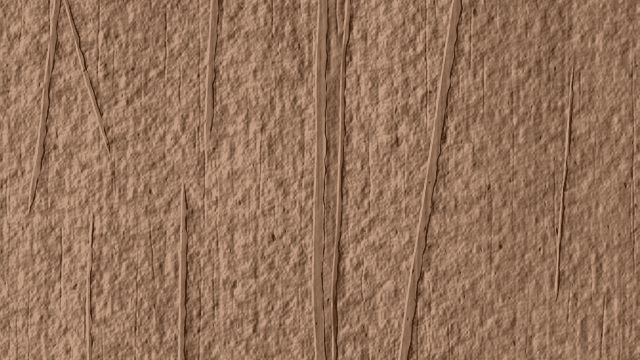
This texture is drawn by a Shadertoy shader. Its source:

```glsl
// Coarse brown clay smeared downwards: grainy skin, drawn scratches, raised smears and pits.
// A height field is lit from the left by its slope along the light direction,
// and the resulting tone picks a colour between deep umber and pale tan.

#define DEEP_COLOR vec3(0.315, 0.197, 0.116)
#define PALE_COLOR vec3(0.706, 0.566, 0.466)
#define LIGHT_DIR vec2(-0.92, 0.39)
#define BASE_TONE 0.755
#define RELIEF 0.0060
#define SLOPE_STEP 0.0018
#define GRAIN_SCALE 46.0
#define CAVITY 0.28
#define STREAK_AMOUNT 0.36
#define SCRATCH_DEPTH 0.34
#define RIDGE_HEIGHT 0.42
#define PIT_DEPTH 0.28

const int RIDGE_COUNT = 9;

// Each smear: x at the top, x at the bottom, lowest y, highest y
const vec4 RIDGE_PATH[RIDGE_COUNT] = vec4[RIDGE_COUNT](
    vec4(0.895, 0.885, -0.2, 1.2), vec4(1.273, 1.122, -0.2, 1.2),
    vec4(0.600, 0.550, 0.52, 1.2), vec4(0.165, 0.030, 0.36, 1.2),
    vec4(0.515, 0.505, -0.2, 0.55), vec4(0.180, 0.460, 0.50, 1.2),
    vec4(1.610, 1.530, 0.10, 0.88), vec4(0.965, 0.925, -0.2, 1.2),
    vec4(0.260, 0.250, -0.2, 0.46));
const float RIDGE_HALF_WIDTH[RIDGE_COUNT] = float[RIDGE_COUNT](
    0.015, 0.014, 0.011, 0.010, 0.009, 0.007, 0.004, 0.007, 0.006);

float hash(vec2 p) {
    vec3 q = fract(vec3(p.xyx) * 0.1031);
    q += dot(q, q.yzx + 33.33);
    return fract((q.x + q.y) * q.z);
}

float noise(vec2 p) {
    vec2 i = floor(p), f = fract(p);
    f = f * f * (3.0 - 2.0 * f);
    return mix(mix(hash(i), hash(i + vec2(1, 0)), f.x),
               mix(hash(i + vec2(0, 1)), hash(i + vec2(1, 1)), f.x), f.y);
}

// Three octaves of bumps, centred on zero and slightly drawn out vertically
float grain(vec2 p) {
    vec2 q = p * vec2(1.0, 0.85) * GRAIN_SCALE;
    return noise(q) + 0.55 * noise(q * 2.1 + 17.3) + 0.3 * noise(q * 4.1 + 41.7) - 0.925;
}

// Thin wavering vertical cuts of random length, one at most per cell
float scratches(vec2 p) {
    float cut = 0.0;
    for (int k = 0; k < 2; k++) {
        float layer = float(k);
        vec2 cell = vec2(0.058 - 0.021 * layer, 0.85 - 0.55 * layer);
        float column = floor(p.x / cell.x);
        float y = p.y / cell.y + hash(vec2(column, 5.0 + layer));
        vec2 id = vec2(column, floor(y) + 40.0 * layer);
        float center = (column + 0.3 + 0.4 * hash(id + 3.1)) * cell.x;
        center += 0.014 * (noise(vec2(p.y * 5.0, column + 9.0)) - 0.5);
        center += 0.004 * (noise(vec2(p.y * 27.0, column + 19.0)) - 0.5);
        float reach = 0.15 + 0.33 * hash(id + 7.7);
        float along = 1.0 - smoothstep(reach - 0.12, reach, abs(fract(y) - 0.5));
        float strength = hash(id + 2.3);
        float present = step(hash(id + 13.9), 0.5) * (0.25 + 0.75 * strength * strength);
        float d = (p.x - center) / 0.0028;
        cut += exp(-d * d) * along * present;
    }
    return cut;
}

// Ragged upright holes: a few large ones among small specks
float pits(vec2 p) {
    vec2 warp = vec2(noise(p * 60.0), noise(p * 60.0 + 31.0)) - 0.5;
    vec2 q = p + 0.011 * warp;
    float hole = 0.0;
    for (int k = 0; k < 2; k++) {
        float layer = float(k);
        vec2 cell = vec2(0.09, 0.13) * (1.0 - 0.5 * layer);
        vec2 id = floor(q / cell) + 70.0 * layer;
        vec2 jitter = vec2(hash(id + 1.7), hash(id + 8.3)) - 0.5;
        vec2 d = (fract(q / cell) - 0.5 - 0.5 * jitter) * cell;
        float rarity = pow(hash(id + 4.9), 9.0);
        float radius = mix(0.0025, 0.010 - 0.005 * layer, rarity);
        d.x += d.y * 0.4 * jitter.x;
        d.y *= 0.55;
        float present = step(hash(id + 21.1), 0.32 - 0.1 * layer);
        hole = max(hole, present * (1.0 - smoothstep(radius - 0.003, radius + 0.002, length(d))));
    }
    return hole;
}

// Smears: x is raised body, y is the shadow on their right
vec2 ridges(vec2 p) {
    vec2 result = vec2(0.0);
    for (int i = 0; i < RIDGE_COUNT; i++) {
        vec4 path = RIDGE_PATH[i];
        float seed = float(i) * 7.0;
        float taper = smoothstep(path.z, path.z + 0.14, p.y)
                    * (1.0 - smoothstep(path.w - 0.14, path.w, p.y));
        float d = p.x - mix(path.y, path.x, p.y);
        d += 0.012 * (noise(vec2(p.y * 5.0, seed)) - 0.5);
        float w = RIDGE_HALF_WIDTH[i] * taper;
        float rightEdge = w + 0.006 * (noise(vec2(p.y * 38.0, seed + 3.0)) - 0.5);
        float body = smoothstep(-w - 0.002, -w + 0.004, d)
                   * (1.0 - smoothstep(rightEdge - 0.003, rightEdge + 0.001, d));
        float fade = exp(-max(d - rightEdge, 0.0) / (0.003 + 0.8 * w));
        float shade = smoothstep(rightEdge - 0.002, rightEdge + 0.002, d) * fade;
        shade *= 0.55 + 0.45 * noise(vec2(p.y * 7.0, seed + 5.0));
        result = max(result, taper * vec2(body, shade));
    }
    return result;
}

// x: height, y: darkening
vec2 surface(vec2 p) {
    vec2 ridge = ridges(p);
    float hole = pits(p);
    float trough = smoothstep(0.895, 0.91, p.x) * (1.0 - smoothstep(0.935, 0.965, p.x));
    float rough = mix(1.0, 0.78, smoothstep(1.2, 1.4, p.x));
    rough *= (1.0 - 0.75 * ridge.x) * (1.0 - 0.4 * trough);
    float bumps = rough * grain(p);
    float streakPatch = smoothstep(0.25, 0.75, noise(p * vec2(6.0, 1.6) + 3.0));
    float height = bumps
                 + STREAK_AMOUNT * streakPatch * noise(vec2(p.x * 95.0, p.y * 2.5))
                 + 0.9 * trough * noise(vec2(p.x * 62.0, p.y * 8.0))
                 + 0.2 * ridge.x * noise(vec2(p.x * 150.0, p.y * 4.0));
    float cut = scratches(p) * (1.0 - 0.7 * ridge.x);
    height += RIDGE_HEIGHT * ridge.x - SCRATCH_DEPTH * cut - PIT_DEPTH * hole;
    float dark = 0.18 * ridge.x + 0.46 * ridge.y + 0.12 * trough + 0.14 * cut + 0.42 * hole;
    return vec2(height, dark - CAVITY * bumps);
}

void mainImage(out vec4 fragColor, in vec2 fragCoord) {
    vec2 p = fragCoord / iResolution.y;

    // Slope towards the light
    vec2 offset = LIGHT_DIR * SLOPE_STEP;
    vec2 away = surface(p - offset), toward = surface(p + offset);
    float slope = (away.x - toward.x) / (2.0 * SLOPE_STEP);

    // Broad patches and upright bands, with a dimmer right side
    float drift = 0.14 * (noise(p * vec2(4.0, 2.0) + 11.0) - 0.5);
    drift += 0.14 * (noise(p * vec2(16.0, 1.2) + 23.0) - 0.5);
    drift -= 0.10 * smoothstep(1.15, 1.5, p.x);

    float tone = BASE_TONE + drift + RELIEF * slope - 0.5 * (away.y + toward.y);
    fragColor = vec4(mix(DEEP_COLOR, PALE_COLOR, clamp(tone, -0.14, 1.16)), 1.0);
}
```
